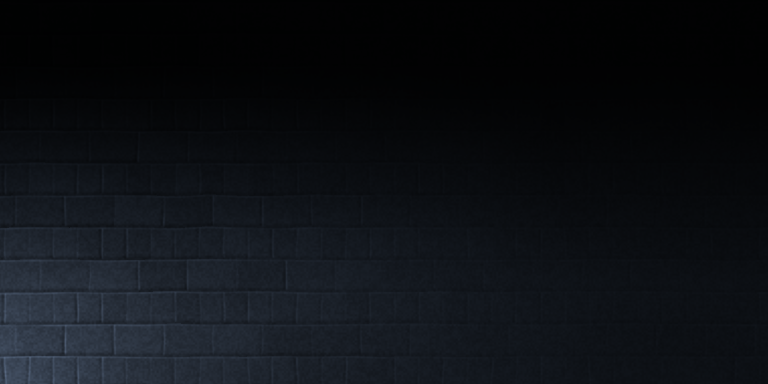
This texture is drawn by a WebGL 1 fragment shader. Its source:

```glsl
precision highp float;
// A dark painted brick wall in English bond, lit faintly from the lower left.
uniform vec2 u_resolution;

float hash(vec2 p) {
  vec3 q = fract(vec3(p.xyx) * 0.1031);
  q += dot(q, q.yzx + 33.33);
  return fract((q.x + q.y) * q.z);
}

float noise(vec2 p) {
  vec2 i = floor(p);
  vec2 f = fract(p);
  f = f * f * (3.0 - 2.0 * f);
  return mix(mix(hash(i), hash(i + vec2(1.0, 0.0)), f.x),
             mix(hash(i + vec2(0.0, 1.0)), hash(i + vec2(1.0, 1.0)), f.x), f.y);
}

float line(float d, float width) {
  return exp(-d * d / (width * width));
}

// Smooth light: fades upward and to the right, with a glow in the corner.
float wallLight(vec2 p) {
  float rise = smoothstep(0.87, 0.13, p.y);
  float across = mix(0.185, 0.06, smoothstep(-0.2, 1.9, p.x));
  float corner = 0.09 * exp(-dot(p * vec2(3.2, 4.5), p * vec2(3.2, 4.5)));
  return 0.008 + rise * across + corner;
}

// Signed shading of joints, brick tones and paint grain.
float relief(vec2 p) {
  vec2 q = p + 0.005 * vec2(noise(p * 17.0) - 0.5, noise(p * 11.0 + 40.0) - 0.5);
  float course = (q.y - 0.073) / 0.0838 + 1.0;
  float row = floor(course);
  float height = fract(course) * 0.0838;

  // Short headers alternate with long stretchers, themselves staggered.
  float isStretcher = mod(row, 2.0);
  float size = mix(0.0634, 0.1283, isStretcher);
  float shift = mix(0.013, mix(0.042, 0.104, step(2.0, mod(row, 4.0))), isStretcher);
  float along = (q.x - shift) / size;
  float nearest = floor(along + 0.5);
  float side = (along - nearest) * size;

  // Upright joints: a lit edge beside a narrow shadow, partly painted over.
  float strength = mix(0.2, 1.0, hash(vec2(nearest, row) + 7.0));
  strength *= mix(0.4, 1.0, noise(p * 35.0 + 9.0));
  float inside = smoothstep(0.0, 0.008, height) * smoothstep(0.0838, 0.077, height);
  float upright = 0.6 * line(side - 0.001, 0.0028) - 0.32 * line(side + 0.005, 0.004);

  // Bed joints: a shaded groove above the lit top edge of each brick.
  float bed = 0.42 * line(height - 0.0805, 0.0028) * mix(0.3, 1.0, noise(p * 14.0 + 3.0));
  bed -= 0.25 * line(height - 0.003, 0.006) + 0.12 * line(height - 0.0838, 0.003);

  float tone = 0.16 * (hash(vec2(floor(along), row) + 21.0) - 0.5);
  float grain = 0.2 * (noise(p * 190.0) - 0.5) + 0.1 * (noise(p * 75.0) - 0.5);
  float fade = mix(1.0, 0.3, smoothstep(0.15, 1.4, p.x));
  return (upright * strength * inside + bed + tone) * fade + grain;
}

void main() {
  vec2 p = gl_FragCoord.xy / u_resolution.y;
  float light = wallLight(p);
  float blotch = 0.12 * (noise(p * vec2(5.0, 8.0) + 60.0) - 0.5);
  float value = light * (1.0 + relief(p) + blotch);

  // Cool slate tint, close to neutral in the darkest parts.
  vec3 tint = mix(vec3(0.72, 0.92, 1.2), vec3(0.84, 1.0, 1.24), smoothstep(0.02, 0.2, light));
  gl_FragColor = vec4(value * tint, 1.0);
}
```
